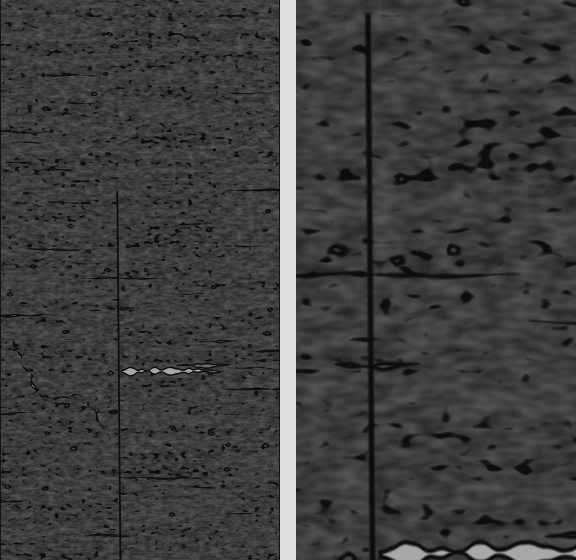
Left, the full canvas; right, a detail of the centre.
Write a WebGL 2 fragment shader that draws this texture.

```glsl
#version 300 es
precision highp float;
// Dark weathered wood: streaky grain, pits, horizontal cracks, a seam and a pale split.

uniform vec2 u_resolution;
out vec4 fragColor;

// Tones
const float BASE = 0.243;
const float INK = 0.05;
const float CRACK_CORE = 0.42;
const float RING_CORE = 0.27;
const float SPLIT_CORE = 0.66;

// Sizes, in canvas widths
const float SOFTNESS = 0.0024;
const float OUTLINE = 0.0055;
const float CRACK_HALF = 0.0036;
const float SEAM_HALF = 0.0032;
const float SEAM_TOP = 1.318;
const float BORDER = 0.003;

// Densities
const int CRACKS = 30;
const float RING_CELLS = 14.0;
const float RING_SHARE = 0.2;
const vec2 GRAIN_FREQ = vec2(52.0, 115.0);
const vec2 MOTTLE_FREQ = vec2(24.0, 60.0);
const vec2 PIT_FREQ = vec2(42.0, 78.0);
const vec2 BAND_FREQ = vec2(2.5, 27.0);

vec2 hash2(vec2 p) {
    vec3 q = fract(vec3(p.xyx) * vec3(0.1031, 0.1030, 0.0973));
    q += dot(q, q.yzx + 33.33);
    return fract((q.xx + q.yz) * q.zy);
}

// Gradient noise, roughly -0.7 to 0.7
float corner(vec2 cell, vec2 offset) {
    float a = 6.2832 * hash2(cell).x;
    return dot(vec2(cos(a), sin(a)), offset);
}

float noise(vec2 p) {
    vec2 i = floor(p), f = p - i;
    vec2 u = f * f * f * (f * (f * 6.0 - 15.0) + 10.0);
    vec2 e = vec2(1.0, 0.0);
    return mix(mix(corner(i, f), corner(i + e, f - e), u.x),
               mix(corner(i + e.yx, f - e.yx), corner(i + 1.0, f - 1.0), u.x), u.y);
}

float fill(float d) {
    float s = max(SOFTNESS, 0.6 / u_resolution.x);
    return 1.0 - smoothstep(-s, s, d);
}

// Ink shape whose wide parts open to a lighter core
float paintOpening(float tone, float d, float core) {
    tone = mix(tone, INK, fill(d));
    return mix(tone, core, fill(d + OUTLINE));
}

// Ragged horizontal gap, tapering to both ends
float gapDistance(vec2 p, vec2 start, float len, float halfWidth, float seed) {
    float t = (p.x - start.x) / len;
    float taper = sqrt(max(4.0 * t * (1.0 - t), 0.0));
    float rough = 0.8 + 1.2 * noise(vec2(p.x * 38.0, seed + 0.5));
    float wobble = 0.008 * noise(vec2(p.x * 11.0, seed + 70.5));
    float d = abs(p.y - start.y - wobble) - halfWidth * taper * rough;
    return max(d, max(-t, t - 1.0) * len);
}

float segmentDistance(vec2 p, vec2 a, vec2 b) {
    vec2 ab = b - a;
    return length(p - a - ab * clamp(dot(p - a, ab) / dot(ab, ab), 0.0, 1.0));
}

// Small irregular knots, at most one per cell
float ringDistance(vec2 p) {
    vec2 cell = floor(p * RING_CELLS);
    vec2 rnd = hash2(cell + 17.0), size = hash2(cell + 91.0);
    if (rnd.x > RING_SHARE) return 1.0;
    vec2 center = (cell + mix(vec2(0.25), vec2(0.75), hash2(cell + 43.0))) / RING_CELLS;
    vec2 q = (p - center) * vec2(mix(0.5, 1.0, size.x), 1.0);
    return length(q) - mix(0.005, 0.0085, size.y) - 0.004 * noise(p * 90.0);
}

void main() {
    vec2 p = gl_FragCoord.xy / u_resolution.x;

    // Grain and pits, clustered in horizontal bands
    float band = noise(p * BAND_FREQ);
    float tone = BASE + 0.095 * noise(p * GRAIN_FREQ) + 0.1 * noise(p * MOTTLE_FREQ + 31.0) - 0.035 * band;
    float pit = noise(p * PIT_FREQ + 57.0) + 0.45 * band;
    tone = mix(tone, INK, smoothstep(0.26, 0.56, pit));

    // Knots and scattered cracks
    tone = paintOpening(tone, ringDistance(p), RING_CORE);
    for (int i = 0; i < CRACKS; i++) {
        float k = float(i);
        vec2 place = hash2(vec2(k, 5.0)), form = hash2(vec2(k, 23.0));
        vec2 start = vec2(place.x * 1.1 - 0.2, 1.75 * (k + place.y) / float(CRACKS));
        float len = mix(0.1, 0.45, form.x * form.x);
        float halfWidth = CRACK_HALF * mix(0.7, 1.5, form.y * form.y);
        tone = paintOpening(tone, gapDistance(p, start, len, halfWidth, k), CRACK_CORE);
    }

    // Stepped diagonal fracture
    vec2 q = p + 0.014 * vec2(noise(p * 28.0), noise(p * 28.0 + 9.0));
    vec2 bendA = vec2(0.143, 0.581), bendB = vec2(0.3, 0.587);
    float fracture = min(segmentDistance(q, vec2(0.05, 0.776), bendA), segmentDistance(q, bendA, bendB));
    fracture = min(fracture, segmentDistance(q, bendB, vec2(0.39, 0.43)));
    tone = paintOpening(tone, fracture - 0.0025 - 0.011 * noise(p * 33.0 + 4.0), CRACK_CORE);

    // Pale split beside the seam, with a thinner one above
    float split = max(gapDistance(p, vec2(0.38, 0.674), 0.42, 0.0145, 201.0), 0.432 - p.x);
    tone = paintOpening(tone, split, SPLIT_CORE);
    tone = paintOpening(tone, gapDistance(p, vec2(0.63, 0.697), 0.19, 0.008, 207.0), CRACK_CORE);

    // Vertical seam and side borders
    float seamX = mix(0.43, 0.419, p.y / SEAM_TOP);
    tone = mix(tone, INK, fill(max(abs(p.x - seamX) - SEAM_HALF, p.y - SEAM_TOP)));
    tone = mix(tone, INK, fill(min(p.x, 1.0 - p.x) - BORDER));

    fragColor = vec4(vec3(tone), 1.0);
}
```
